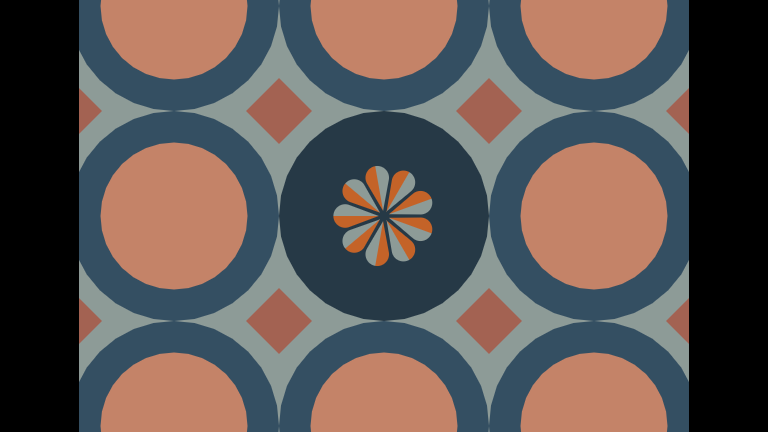
A Shadertoy shader for this pattern:

```glsl
// A tiled retro pattern of ringed discs and diamonds, with a two-tone flower in the middle disc.
#define CELL 0.4861        // tile size, in canvas heights
#define HALF_WIDTH 0.706   // half width of the panel, in canvas heights
#define SIDES 32.0         // facets of each disc
#define OUTER 0.5          // disc radius, in tiles
#define INNER 0.35         // inner disc radius
#define DIAMOND 0.157      // diamond half diagonal
#define PETALS 9.0
#define PETAL_START 0.025  // distance from hub to petal point
#define PETAL_LENGTH 0.160 // petal point to centre of its round head
#define PETAL_HEAD 0.056   // radius of the round head

const float TAU = 6.2831853;
const vec3 GREY    = vec3(0.553, 0.606, 0.594);
const vec3 BLUE    = vec3(0.204, 0.310, 0.384);
const vec3 NAVY    = vec3(0.149, 0.224, 0.275);
const vec3 SALMON  = vec3(0.770, 0.514, 0.408);
const vec3 BRICK   = vec3(0.640, 0.384, 0.322);
const vec3 ORANGE  = vec3(0.770, 0.388, 0.157);

// Regular polygon with a vertex on the x axis
float polygonDist(vec2 p, float radius) {
    float wedge = TAU / SIDES;
    float a = mod(atan(p.y, p.x + 1e-6), wedge) - 0.5 * wedge;
    return length(p) * cos(a) - radius * cos(0.5 * wedge);
}

// Teardrop with its point at the origin and its round head along +x
float teardropDist(vec2 p, float len, float head) {
    p.y = abs(p.y);
    float s = head / len;
    float c = sqrt(1.0 - s * s);
    float along = dot(p, vec2(c, s));
    if (along < 0.0) return length(p);
    if (along > c * len) return length(p - vec2(len, 0.0)) - head;
    return dot(p, vec2(-s, c));
}

// Rotate into the nearest petal's frame, with its axis along +x
vec2 petalFrame(vec2 p) {
    float wedge = TAU / PETALS;
    float a = atan(p.y, p.x + 1e-6) - 0.5 * TAU;
    a = mod(a + 0.5 * wedge, wedge) - 0.5 * wedge;
    return length(p) * vec2(cos(a), sin(a));
}

// Antialiased coverage of a signed distance
float fill(float dist, float pixel) {
    return clamp(0.5 - dist / pixel, 0.0, 1.0);
}

void mainImage(out vec4 fragColor, in vec2 fragCoord) {
    vec2 uv = (fragCoord - 0.5 * iResolution.xy) / iResolution.y;
    vec2 grid = uv / CELL;
    float pixel = 1.0 / (iResolution.y * CELL);
    vec2 tile = floor(grid + 0.5);
    vec2 p = grid - tile;
    bool isCentre = dot(tile, tile) < 0.5;

    // Diamonds at the tile corners
    vec2 corner = abs(fract(grid) - 0.5);
    float diamond = (corner.x + corner.y - DIAMOND) * 0.7071;
    vec3 color = mix(GREY, BRICK, fill(diamond, pixel));

    // Faceted discs
    color = mix(color, isCentre ? NAVY : BLUE, fill(polygonDist(p, OUTER), pixel));

    if (isCentre) {
        // Flower: each petal is split along its axis
        vec2 q = petalFrame(p);
        vec3 petalColor = mix(ORANGE, GREY, fill(q.y, pixel));
        float petal = teardropDist(q - vec2(PETAL_START, 0.0), PETAL_LENGTH, PETAL_HEAD);
        color = mix(color, petalColor, fill(petal, pixel));
    } else {
        color = mix(color, SALMON, fill(polygonDist(p, INNER), pixel));
    }

    // Black side bars
    color *= fill((abs(uv.x) - HALF_WIDTH) / CELL, pixel);
    fragColor = vec4(color, 1.0);
}
```
